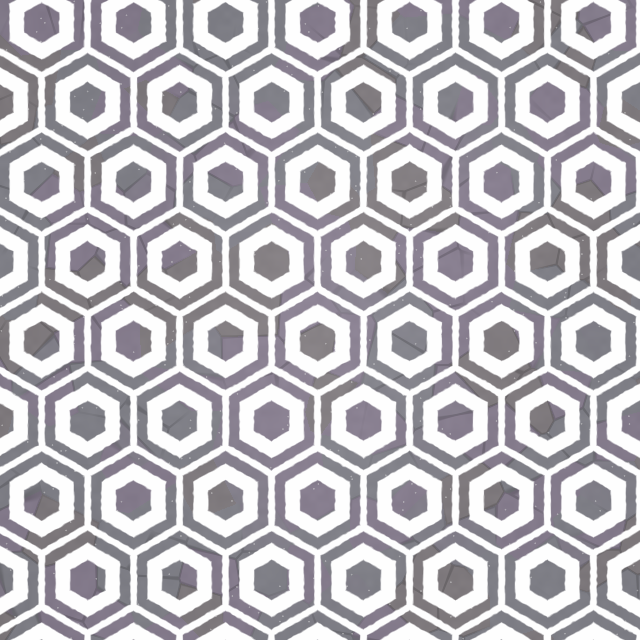
A WebGL 2 fragment shader for this pattern:

```glsl
#version 300 es
precision highp float;
// Staggered grid of nested hexagons: grey cracked stone inlaid in white.

uniform vec2 u_resolution;
out vec4 fragColor;

float hash(vec2 p) {
    return fract(sin(dot(p, vec2(127.1, 311.7))) * 43758.5453);
}

float noise(vec2 p) {
    vec2 i = floor(p), f = fract(p);
    f = f * f * (3.0 - 2.0 * f);
    return mix(mix(hash(i), hash(i + vec2(1, 0)), f.x),
               mix(hash(i + vec2(0, 1)), hash(i + vec2(1, 1)), f.x), f.y);
}

// Apothem-scaled distance from the centre of a pointy-top hexagon
float hexRadius(vec2 p) {
    p = abs(p);
    return max(p.x, dot(p, vec2(0.5, 0.8660)));
}

// Distance to the nearest shard border (x) and a random shard value (y)
vec2 shards(vec2 p) {
    vec2 cell = floor(p);
    float nearest = 9.0, second = 9.0, id = 0.0;
    for (int y = -1; y <= 1; y++) {
        for (int x = -1; x <= 1; x++) {
            vec2 c = cell + vec2(x, y);
            float d = distance(p, c + vec2(hash(c), hash(c + 37.0)));
            if (d < nearest) {
                second = nearest;
                nearest = d;
                id = hash(c + 71.0);
            } else {
                second = min(second, d);
            }
        }
    }
    return vec2(second - nearest, id);
}

// Small pale chips on a fine jittered grid
float specks(vec2 p) {
    vec2 cell = floor(p);
    vec2 centre = 0.3 + 0.4 * vec2(hash(cell + 5.0), hash(cell + 9.0));
    float dot1 = 1.0 - smoothstep(0.1, 0.3, distance(fract(p), centre));
    return dot1 * step(0.965, hash(cell + 13.0));
}

vec3 stone(vec2 uv) {
    vec2 shard = shards(uv * 14.0);
    float region = noise(uv * 4.0 + 3.0);
    float middle = 1.0 - smoothstep(0.1, 0.6, distance(uv, vec2(0.5, 0.48)));

    // Shards are blue-grey, with some mauve and some warm ones
    vec3 color = vec3(0.490, 0.490, 0.520);
    float mauve = smoothstep(0.55, 0.75, shard.y + 0.3 * (middle - 0.3));
    color = mix(color, vec3(0.515, 0.470, 0.545), 0.8 * mauve);
    color = mix(color, vec3(0.485, 0.460, 0.470), 0.8 * step(shard.y, 0.22));
    color += 0.035 * middle + 0.03 * (region - 0.5);
    color += 0.02 * (noise(uv * 90.0) - 0.5);

    // Hairline cracks fade in and out along shard borders
    float crack = 1.0 - smoothstep(0.02, 0.07, shard.x);
    color *= 1.0 - 0.16 * crack * smoothstep(0.3, 0.6, noise(uv * 9.0 + 20.0));
    return mix(color, vec3(0.82), 0.5 * specks(uv * 150.0));
}

void main() {
    vec2 uv = gl_FragCoord.xy / u_resolution;

    // Nearest centre of the two interleaved rectangular lattices
    vec2 p = (uv - vec2(0.0651, 0.9648)) / 0.1437;
    vec2 period = vec2(1.0, 1.7320508);
    vec2 a = mod(p, period) - 0.5 * period;
    vec2 b = mod(p + 0.5 * period, period) - 0.5 * period;
    float r = hexRadius(dot(a, a) < dot(b, b) ? a : b);

    // Slightly worn outlines
    r += 0.012 * (noise(uv * 170.0) - 0.5);
    float soft = max(0.011, 0.7 / (0.1437 * u_resolution.y));

    // Solid core and outer frame
    float core = 1.0 - smoothstep(-soft, soft, r - 0.19);
    float frame = smoothstep(-soft, soft, r - 0.351)
                * (1.0 - smoothstep(-soft, soft, r - 0.463));
    vec3 color = mix(vec3(0.995), stone(uv), max(core, frame));
    fragColor = vec4(color, 1.0);
}
```
